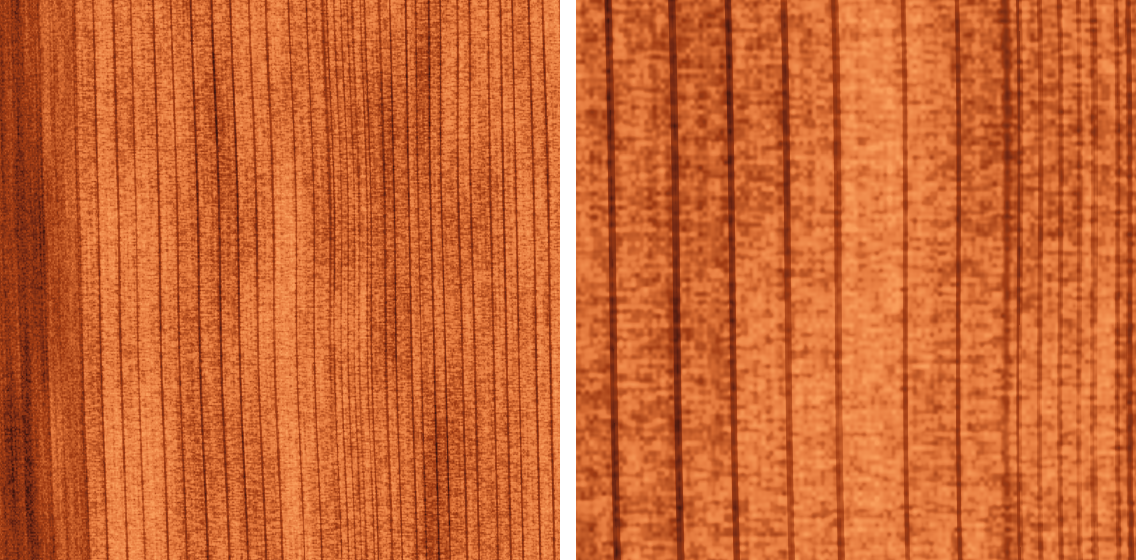
Left: the whole. Right: its middle third, enlarged.
Write a Shadertoy shader that draws this texture.

```glsl
// Varnished softwood board: near-vertical growth rings that lean to the right
// going down, crossed by short horizontal flecks. Every layer adds to one
// "tone" value, which is finally looked up in a ramp of orange browns.

const float BASE_TONE   = 5.5;    // position on the ramp, 0 dark to 7 light
const float SHOULDER    = 5.7;    // tones above this are compressed
const float LEAN        = 0.035;  // sideways drift from top to bottom
const float WOBBLE      = 0.008;  // slow bending of the rings
const float RING_JITTER = 0.45;   // irregular ring spacing, in rings
const float LINE_WIDTH  = 0.0019; // half width of a latewood line
const float LINE_DEPTH  = 2.7;
const float HALO_DEPTH  = 1.35;   // soft darkening around each line
const float HALO_BEFORE = 0.17;   // its reach on either side, in rings
const float HALO_AFTER  = 0.06;
const float FLECK_DEPTH = 2.7;
const float GRAIN_DEPTH = 2.2;
const float FIBRE_DEPTH = 1.5;
const float CLOUD_DEPTH = 1.7;
const vec2 FLECK_SCALE = vec2(125.0, 370.0);
const vec2 GRAIN_SCALE = vec2(400.0, 330.0);
const vec2 FIBRE_SCALE = vec2(270.0, 9.0);
const vec2 CLOUD_SCALE = vec2(16.0, 5.0);

// Edges of the dark heartwood bands on the left, and the pitch streak.
const float HEART_EDGE  = 0.066;
const float MIDDLE_EDGE = 0.130;
const float STREAK_X    = 0.577;

const vec3 RAMP[8] = vec3[8](
    vec3(0.24, 0.08, 0.05), vec3(0.42, 0.14, 0.07),
    vec3(0.54, 0.20, 0.08), vec3(0.64, 0.24, 0.08),
    vec3(0.73, 0.33, 0.14), vec3(0.83, 0.41, 0.19),
    vec3(0.92, 0.51, 0.27), vec3(0.98, 0.62, 0.36));

float hash(vec2 p) {
    vec3 q = fract(p.xyx * 0.1031);
    q += dot(q, q.yzx + 33.33);
    return fract((q.x + q.y) * q.z);
}

// Value noise, centred on zero.
float noise(vec2 p) {
    vec2 i = floor(p), f = fract(p);
    f = f * f * (3.0 - 2.0 * f);
    float low  = mix(hash(i), hash(i + vec2(1, 0)), f.x);
    float high = mix(hash(i + vec2(0, 1)), hash(i + vec2(1, 1)), f.x);
    return mix(low, high, f.y) - 0.5;
}

float bump(float x, float centre, float width) {
    float d = (x - centre) / width;
    return exp(-d * d);
}

float lineMask(float d, float halfWidth, float pixel) {
    return 1.0 - smoothstep(halfWidth - 0.7 * pixel, halfWidth + 0.7 * pixel, abs(d));
}

// Ring count up to u (x) and rings per unit of width there (y).
vec2 ringPhase(float u) {
    vec3 start = vec3(0.585, 0.650, 0.780);
    vec3 change = vec3(62.0, -42.0, -12.0);
    return vec2(28.0 * u + dot(change, max(u - start, 0.0)),
                28.0 + dot(change, step(start, vec3(u))));
}

// Growth rings: depth of the line and its halo (x), tint of the ring (y).
vec2 ringTone(float u, float y, float pixel) {
    vec2 phase = ringPhase(u);
    float cell = floor(phase.x), ring = cell - 2.0;
    float core = 0.0, halo = 0.0;
    for (float k = -1.0; k <= 2.0; k++) {
        float id = cell + k;
        float edge = id + 0.5 + RING_JITTER * (hash(vec2(id, 7.0)) - 0.5);
        float d = phase.x - edge;
        float strength = mix(0.65, 1.0, hash(vec2(id, 19.0)));
        float width = LINE_WIDTH * mix(0.7, 1.15, hash(vec2(id, 31.0)));
        float reach = d < 0.0 ? HALO_BEFORE : HALO_AFTER;
        core = max(core, strength * lineMask(d / phase.y, width, pixel));
        halo = max(halo, strength * exp(-abs(d) / reach));
        if (d >= 0.0) ring = id;
    }
    float worn = 1.0 + 0.45 * noise(vec2(u * 60.0, y * 60.0));
    float fine = mix(1.0, 0.6, smoothstep(30.0, 80.0, phase.y));
    float tint = 0.8 * (hash(vec2(ring, 43.0)) - 0.5);
    return vec2(fine * (LINE_DEPTH * core * worn + HALO_DEPTH * halo), tint);
}

// Broad light and dark zones across the board.
float zoneTone(float u, float y) {
    float tone = 0.6 * bump(u, 0.20, 0.07) + 0.35 * bump(u, 0.50, 0.06);
    tone -= 0.65 * bump(u, 0.36, 0.07) * smoothstep(0.1, 0.8, y);
    tone -= 0.35 * bump(u, 0.64, 0.06) + 0.8 * bump(u, 0.77, 0.045);
    return tone + 0.45 * smoothstep(0.83, 0.97, u);
}

// Dark bands on the left with their edge lines.
float heartTone(float u, float pixel) {
    float tone = -1.2 * (1.0 - smoothstep(MIDDLE_EDGE - 0.002, MIDDLE_EDGE + 0.002, u));
    tone -= 1.35 * (1.0 - smoothstep(HEART_EDGE - 0.003, HEART_EDGE + 0.006, u));
    tone -= 1.7 * bump(u, 0.028, 0.009) + 1.2 * bump(u, -0.004, 0.012);
    tone -= 1.2 * lineMask(u - HEART_EDGE, 0.0020, pixel);
    return tone - 1.4 * lineMask(u - MIDDLE_EDGE, 0.0016, pixel);
}

void mainImage(out vec4 fragColor, in vec2 fragCoord) {
    float pixel = 1.0 / iResolution.y;
    vec2 p = fragCoord * pixel;

    // Follow the lean of the grain; it is steeper on the left.
    float u = p.x - LEAN * (1.0 - p.y) * mix(1.0, 0.5, p.x);
    u += WOBBLE * noise(vec2(u * 5.0, p.y * 3.0) + 11.0);
    vec2 along = vec2(u, p.y);
    float sapwood = smoothstep(MIDDLE_EDGE - 0.01, MIDDLE_EDGE + 0.01, u);

    // Dark lines: growth rings and the long pitch streak.
    vec2 rings = ringTone(u, p.y, pixel) * mix(0.25, 1.0, sapwood);
    float streak = mix(1.2, 2.9, smoothstep(0.2, 0.6, p.y)) * bump(u, STREAK_X, 0.003);
    float lines = max(rings.x, streak);

    // Surface texture, calmer inside the dark lines.
    float surface = FLECK_DEPTH * mix(0.35, 1.0, sapwood) * noise(p * FLECK_SCALE);
    surface += GRAIN_DEPTH * noise(p * GRAIN_SCALE + 57.0);
    surface += FIBRE_DEPTH * noise(along * FIBRE_SCALE + 91.0);
    surface *= mix(1.0, 0.5, smoothstep(1.0, 3.0, lines));

    float tone = BASE_TONE + zoneTone(u, p.y) + heartTone(u, pixel);
    tone += rings.y - lines + surface;
    tone += CLOUD_DEPTH * noise(along * CLOUD_SCALE + 23.0);
    tone -= 0.5 * max(tone - SHOULDER, 0.0);

    tone = clamp(tone, 0.0, 6.999);
    int i = int(tone);
    fragColor = vec4(mix(RAMP[i], RAMP[i + 1], fract(tone)), 1.0);
}
```
